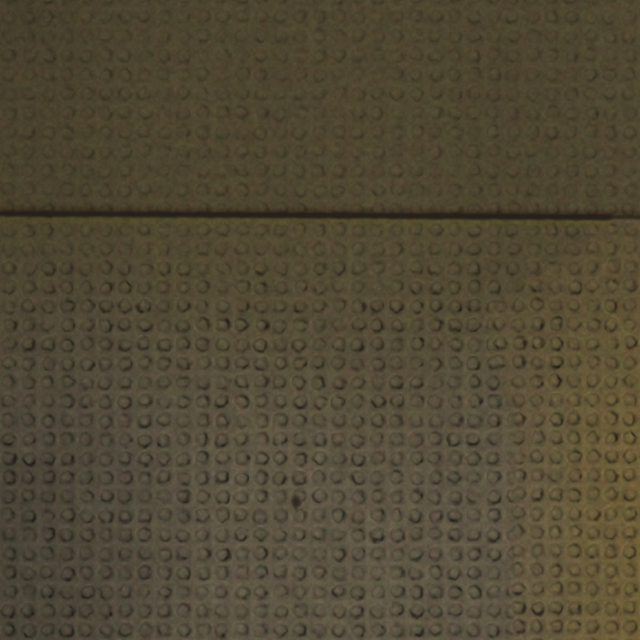
This texture is drawn by a WebGL 2 fragment shader. Its source:

```glsl
#version 300 es
precision highp float;

#define MAIN_GRID vec2(33.0, 33.6)
#define UPPER_GRID vec2(33.0, 33.25)
#define SIDE_GRID vec2(34.4, 33.83)
#define RING_RADIUS 0.30
#define RING_WIDTH 0.105
#define RELIEF 0.36
#define SEAM_DEPTH 0.3335
#define SEAM_TILT 0.006
#define SEAM_HALF 0.0034
#define SIDE_EDGE 0.80
#define GRAIN 0.17
#define SPECK_CHANCE 0.035

uniform vec2 u_resolution;
out vec4 fragColor;

const vec3 OLIVE = vec3(0.304, 0.271, 0.188);
const vec3 GREY = vec3(0.362, 0.330, 0.262);
const vec3 SHADE = vec3(0.284, 0.260, 0.211);
const vec3 OCHRE = vec3(0.425, 0.360, 0.212);
const vec3 SEAM = vec3(0.135, 0.118, 0.095);

float hash(vec2 p) {
    vec3 q = fract(p.xyx * vec3(0.1031, 0.1030, 0.0973));
    q += dot(q, q.yzx + 33.33);
    return fract((q.x + q.y) * q.z);
}

float noise(vec2 p) {
    vec2 i = floor(p), f = fract(p);
    f = f * f * (3.0 - 2.0 * f);
    return mix(mix(hash(i), hash(i + vec2(1, 0)), f.x),
               mix(hash(i + vec2(0, 1)), hash(i + vec2(1, 1)), f.x), f.y);
}

float gauss(float x) { return exp(-x * x); }

// Relief of one worn stud per cell: ragged dark ring, heavier lower right, pale crown
float studs(vec2 q) {
    vec2 cell = floor(q);
    vec2 jitter = vec2(hash(cell + 7.3), hash(cell + 41.9)) - 0.5;
    vec2 ragged = vec2(noise(q * 4.0 + 5.0), noise(q * 4.0 + 77.0)) - 0.5;
    vec2 f = fract(q) - 0.5 - 0.10 * jitter + 0.13 * ragged;
    float d = length(f);
    float angle = 0.7 + 2.4 * (hash(cell + 19.7) - 0.5);
    float facing = dot(f / max(d, 0.001), vec2(cos(angle), sin(angle)));
    float ring = gauss((d - RING_RADIUS) / RING_WIDTH) * (0.62 + 0.38 * facing);
    float crown = gauss(length(f + 0.07) / 0.17);
    float glint = gauss((d - RING_RADIUS - 0.13) / 0.08) * max(-facing, 0.0);
    float wear = mix(0.6, 1.2, hash(cell + 3.1)) * mix(0.2, 1.6, noise(q * 4.5));
    return (0.25 * crown + 0.25 * glint - ring) * wear;
}

// Pale lanes between the studs
float lanes(vec2 q) {
    vec2 f = abs(fract(q) - 0.5);
    return max(smoothstep(0.32, 0.5, f.x), smoothstep(0.32, 0.5, f.y));
}

// Rare small dark spots, stretched at random
float specks(vec2 p) {
    vec2 q = p * 12.0, cell = floor(q);
    vec2 centre = 0.25 + 0.5 * vec2(hash(cell + 61.0), hash(cell + 83.0));
    vec2 f = (fract(q) - centre) * vec2(1.0, mix(0.5, 1.2, hash(cell + 29.0)));
    float ragged = 0.07 + 0.06 * noise(p * 160.0);
    return step(hash(cell + 11.0), SPECK_CHANCE) * (1.0 - smoothstep(0.03, ragged + 0.03, length(f)));
}

void main() {
    vec2 uv = gl_FragCoord.xy / u_resolution;
    vec2 p = vec2(uv.x, 1.0 - uv.y); // depth measured downward
    float pixel = 1.0 / u_resolution.y;
    float seamDist = p.y - SEAM_DEPTH - SEAM_TILT * p.x;
    float below = smoothstep(-0.002, 0.002, seamDist);

    // Broad light and discolouration
    float cloud = noise(p * 5.0) - 0.5;
    float greyness = smoothstep(0.36, 0.80, p.y + 0.10 * cloud);
    vec3 color = OLIVE * (0.93 + 0.09 * smoothstep(0.0, 0.4, p.x) + 0.05 * cloud);
    color = mix(color, GREY, greyness);
    float leftShade = 1.0 - smoothstep(0.0, 0.42, p.x + 0.06 * cloud);
    color = mix(color, SHADE, greyness * leftShade);
    color *= 1.0 + 0.04 * below * (1.0 - greyness);

    // Ochre side panel with its own stud spacing
    float edge = SIDE_EDGE - 0.035 * (1.0 - smoothstep(0.52, 0.65, p.y))
               + 0.16 * (1.0 - smoothstep(0.35, 0.50, p.y));
    float side = below * smoothstep(-0.010, 0.010, p.x - edge);
    float warmth = below * smoothstep(0.76, 1.02, p.x) * smoothstep(0.32, 0.72, p.y);
    color = mix(color, OCHRE, clamp(warmth * 0.75 + side * 0.20, 0.0, 1.0));

    // Studs
    vec2 mainCell = p * MAIN_GRID + vec2(0.045, -11.575);
    vec2 upperCell = p * UPPER_GRID + vec2(0.045, -0.366);
    vec2 sideCell = p * SIDE_GRID + vec2(-27.36, -19.63);
    float strength = mix(0.46, 0.55 + 0.45 * smoothstep(0.36, 0.50, p.y), below);
    float relief = mix(studs(upperCell), mix(studs(mainCell), studs(sideCell), side), below);
    float lane = mix(lanes(mainCell), lanes(sideCell), side) * below * greyness;
    color *= 1.0 + RELIEF * strength * relief + 0.08 * lane * noise(p * 60.0);

    // Fine grain, tinted mottling and vertical streaks
    float grain = 0.55 * noise(p * 150.0) + 0.45 * noise(p * 290.0 + 9.0) - 0.5;
    float streak = noise(p * vec2(80.0, 16.0)) - 0.5;
    vec3 tint = vec3(noise(p * 90.0), noise(p * 90.0 + 31.0), noise(p * 90.0 + 57.0)) - 0.5;
    color *= 1.0 + GRAIN * (1.2 * grain + 0.4 * streak * greyness) + 0.06 * tint;
    color = mix(color, SEAM, 0.75 * specks(p));

    // Seam: reddish shadow above, green lip below, thinning at the right
    float thin = smoothstep(0.950, 0.962, p.x);
    float halfWidth = SEAM_HALF * mix(1.0, 0.45, thin) * (0.8 + 0.4 * noise(p * 70.0));
    float line = 1.0 - smoothstep(halfWidth - 0.002, halfWidth + 0.003 + pixel, abs(seamDist));
    color -= vec3(0.045, 0.060, 0.035) * gauss((seamDist + 0.006) / 0.006);
    color += vec3(0.008, 0.014, -0.030) * gauss((seamDist - 0.009) / 0.006) * (1.0 - thin);
    color = mix(color, SEAM, line * mix(0.92, 0.70, thin));

    fragColor = vec4(clamp(color, 0.0, 1.0), 1.0);
}
```
